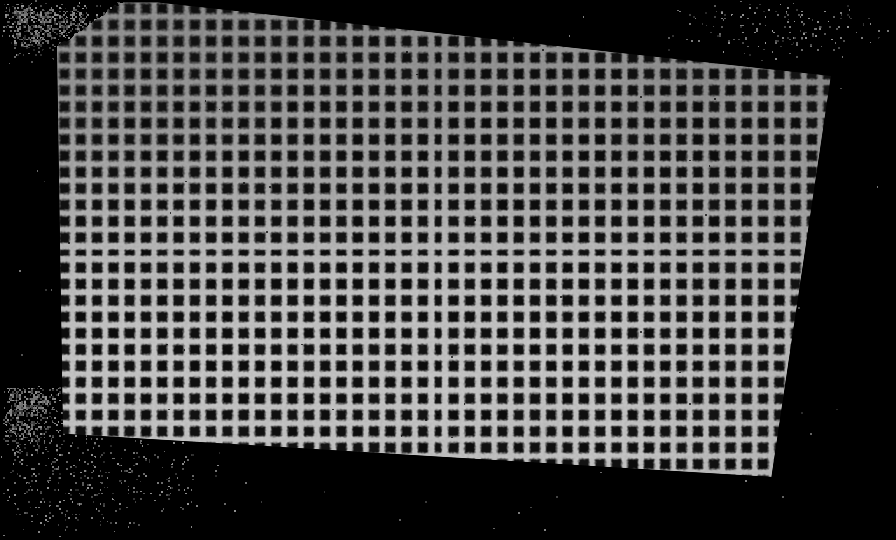
Give the GLSL for this pattern, as a WebGL 1 fragment shader.

```glsl
precision highp float;

uniform vec2 u_resolution;

// Canvas size in grid cells: whole repeats across and down
const vec2 CELLS = vec2(55.0, 33.0);

float hash(vec2 p) {
  vec3 q = fract(vec3(p.xyx) * 0.1031);
  q += dot(q, q.yzx + 33.33);
  return fract((q.x + q.y) * q.z);
}

float cornerSlope(vec2 corner, vec2 offset, vec2 period) {
  float angle = 6.2832 * hash(mod(corner, period) + 7.0);
  return dot(vec2(cos(angle), sin(angle)), offset);
}

// Gradient noise that wraps after period lattice cells
float noise(vec2 p, vec2 period) {
  vec2 i = floor(p), f = fract(p);
  vec2 u = f * f * f * (f * (f * 6.0 - 15.0) + 10.0);
  vec2 e = vec2(1.0, 0.0);
  float top = mix(cornerSlope(i, f, period),
                  cornerSlope(i + e.xy, f - e.xy, period), u.x);
  float bottom = mix(cornerSlope(i + e.yx, f - e.yx, period),
                     cornerSlope(i + e.xx, f - e.xx, period), u.x);
  return mix(top, bottom, u.y);
}

// Distance to the inner side of the line from a to b
float inside(vec2 p, vec2 a, vec2 b) {
  vec2 d = normalize(b - a);
  return d.x * (p.y - a.y) - d.y * (p.x - a.x);
}

float roundedBox(vec2 p, vec2 halfSize, float radius) {
  vec2 d = abs(p) - halfSize + radius;
  return length(max(d, 0.0)) + min(max(d.x, d.y), 0.0) - radius;
}

float blob(vec2 p, vec2 center, vec2 size) {
  return 1.0 - smoothstep(0.0, 1.0, length((p - center) / size));
}

// Slanted sheet with one cut corner
float sheetMask(vec2 p, float pixel) {
  float ragged = 0.25 * noise(p * 4.0, CELLS * 4.0);
  float d = inside(p, vec2(3.5, 2.9), vec2(7.6, 0.0)) + ragged;
  d = min(d, inside(p, vec2(8.3, 0.0), vec2(51.0, 4.64)));
  d = min(d, inside(p, vec2(51.0, 4.64), vec2(47.35, 29.14)));
  d = min(d, inside(p, vec2(47.35, 29.14), vec2(3.87, 26.5)));
  d = min(d, inside(p, vec2(3.87, 26.5), vec2(3.5, 2.86)));
  d = min(d, p.y - 0.15);
  return smoothstep(-0.5 * pixel, 0.5 * pixel, d);
}

// Pale mesh with soft square holes
float meshShade(vec2 p, float pixel) {
  // One column and one row are squeezed
  vec2 q = p + vec2(0.04, 0.48)
    + vec2(0.12, 0.16) * smoothstep(vec2(26.4, 14.95), vec2(27.35, 15.9), p);
  vec2 id = floor(q + 0.5);
  vec2 squeezed = 1.0 - step(0.5, abs(id - vec2(27.0, 16.0)));
  vec2 jitter = vec2(hash(id), hash(id + 91.0)) - 0.5;

  float grain = noise(p * 6.0, CELLS * 6.0);
  vec2 halfSize = 0.315 + 0.025 * jitter - vec2(0.07, 0.09) * squeezed;
  float d = roundedBox(q - id, halfSize, 0.09) + 0.055 * grain;
  float blur = max(0.11 + 0.05 * blob(p, vec2(4.0, 3.0), vec2(26.0, 15.0)), pixel);
  float bars = smoothstep(-blur, blur, d);

  float light = mix(0.55, 0.75, smoothstep(0.0, 22.0, p.y));
  light -= 0.05 * smoothstep(34.0, 52.0, p.x);
  light += 0.025 * noise(p * 0.2, CELLS * 0.2) + 0.035 * grain;
  float hole = 0.045 + 0.03 * hash(id + 17.0);
  return mix(hole, light, bars);
}

// Scattered specks, thinning out to nothing at the borders
float speckle(vec2 p, vec2 grainCell) {
  vec2 margin = min(p, CELLS - p);
  float density = 0.85 * blob(p, vec2(1.8, 0.8), vec2(6.5, 3.4));
  density += 0.85 * step(23.7, p.y) * blob(p, vec2(0.7, 24.6), vec2(4.5, 4.0));
  density += 0.12 * blob(p, vec2(4.0, 29.0), vec2(12.0, 6.0));
  density += 0.10 * blob(p, vec2(48.0, 1.2), vec2(9.0, 3.5));
  density *= 0.8 + 0.9 * noise(p, CELLS);
  density = (density + 0.001) * smoothstep(0.0, 1.0, min(margin.x, margin.y));
  float lit = step(1.0 - density, hash(grainCell));
  return lit * mix(0.15, 0.6, hash(grainCell + 211.0));
}

void main() {
  vec2 uv = gl_FragCoord.xy / u_resolution;
  uv.y = 1.0 - uv.y;
  vec2 p = uv * CELLS;
  float pixel = CELLS.y / u_resolution.y;
  vec2 grainCell = floor(uv * vec2(512.0, 308.0));

  float mesh = meshShade(p, pixel);
  // A few dark pits in the mesh
  mesh *= 1.0 - 0.7 * step(0.9992, hash(grainCell + 53.0));

  float shade = mix(speckle(p, grainCell), mesh, sheetMask(p, pixel));
  gl_FragColor = vec4(vec3(shade), 1.0);
}
```
